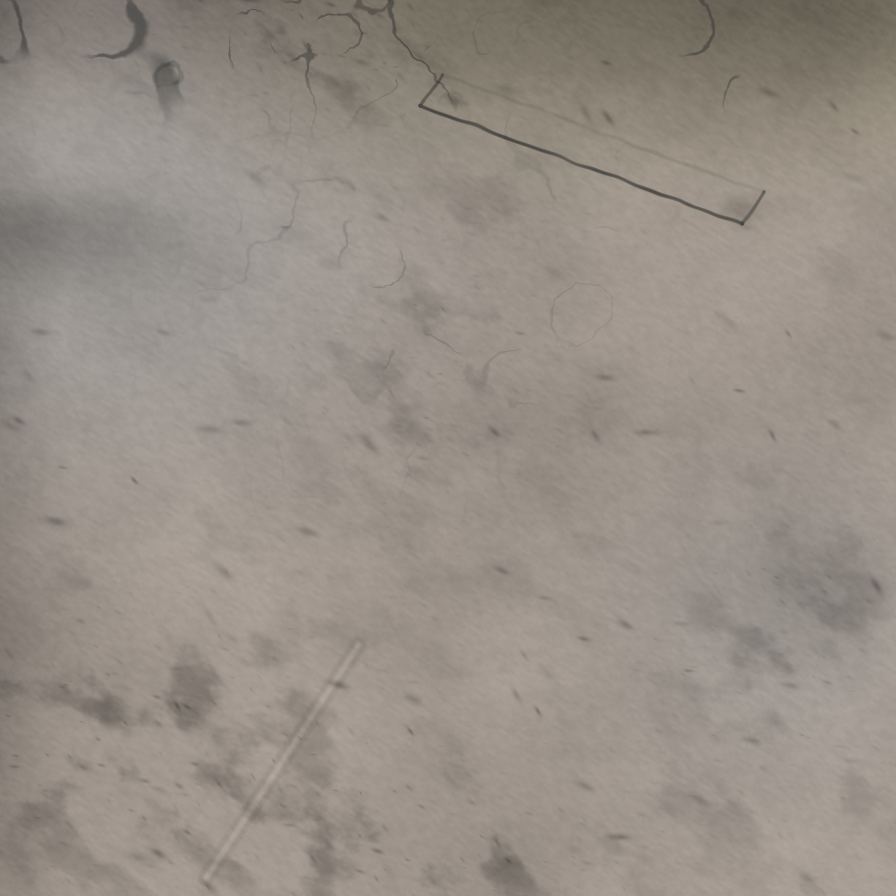
Write a WebGL 2 fragment shader that draws this texture.

```glsl
#version 300 es
precision highp float;
// Worn concrete floor: soft layered noise stains over a warm grey base,
// slanted grain, scattered specks, noise-ridge cracks towards the far edge,
// and a narrow repair strip outlined with distance functions.
uniform vec2 u_resolution;
out vec4 fragColor;

const vec3 CONCRETE = vec3(0.628, 0.588, 0.552);
const vec3 COOL_TINT = vec3(0.955, 0.995, 1.035);
const vec3 OLIVE_TINT = vec3(0.99, 1.0, 0.93);
const vec3 CRACK_COLOR = vec3(0.25, 0.25, 0.24);
const float GRAIN_ANGLE = -0.55;
const float GRAIN_AMOUNT = 0.05;
const float STAIN_AMOUNT = 0.22;
const float MOTTLE_AMOUNT = 0.24;
const float SPECK_AMOUNT = 0.30;

float hash(vec2 p) {
  vec3 q = fract(vec3(p.xyx) * 0.1031);
  q += dot(q, q.yzx + 33.33);
  return fract((q.x + q.y) * q.z);
}

float noise(vec2 p) {
  vec2 i = floor(p), f = fract(p);
  f = f * f * (3.0 - 2.0 * f);
  return mix(mix(hash(i), hash(i + vec2(1, 0)), f.x),
             mix(hash(i + vec2(0, 1)), hash(i + vec2(1, 1)), f.x), f.y);
}

float fbm(vec2 p) {
  float sum = 0.0, amp = 0.5;
  for (int k = 0; k < 5; k++) {
    sum += amp * noise(p);
    p = mat2(1.6, 1.2, -1.2, 1.6) * p + 17.3;
    amp *= 0.5;
  }
  return sum / 0.97;
}

// Soft round mask, 1 at the centre
float blob(vec2 p, vec2 center, vec2 radius) {
  vec2 d = (p - center) / radius;
  return exp(-dot(d, d));
}

float segment(vec2 p, vec2 a, vec2 b) {
  vec2 d = b - a;
  return length(p - a - d * clamp(dot(p - a, d) / dot(d, d), 0.0, 1.0));
}

float stroke(float dist, float width) {
  return 1.0 - smoothstep(width * 0.3, width * 1.3, dist);
}

// Short dark flecks, one in some of the cells, stretched along x
float specks(vec2 p, float cells, float density) {
  vec2 q = p * cells, id = floor(q);
  float sum = 0.0;
  for (int y = -1; y <= 1; y++)
    for (int x = -1; x <= 1; x++) {
      vec2 c = id + vec2(x, y);
      vec2 d = q - c - vec2(hash(c + 3.1), hash(c + 7.7));
      float size = mix(0.06, 0.18, hash(c + 11.3));
      d.y += d.x * (hash(c + 5.9) - 0.5);
      float on = step(hash(c + 19.7), density) * hash(c + 23.1);
      sum += on * exp(-dot(d * vec2(0.5, 1.3), d * vec2(0.5, 1.3)) / (size * size));
    }
  return min(sum, 1.0);
}

// Thin broken line where warped noise crosses its middle value
float crack(vec2 p, float scale, float width) {
  vec2 q = p * scale;
  q += 0.5 * vec2(fbm(q * 1.7), fbm(q * 1.7 + 31.0));
  float ridge = abs(noise(q) - 0.5) / scale;
  return stroke(ridge, width) * smoothstep(0.38, 0.62, noise(q * 1.9 + 9.0));
}

void main() {
  vec2 p = gl_FragCoord.xy / u_resolution;
  float c = cos(GRAIN_ANGLE), s = sin(GRAIN_ANGLE);
  vec2 g = mat2(c, -s, s, c) * p;
  float far = smoothstep(0.80, 1.03, p.y);

  // Broad light and stains
  float shade = STAIN_AMOUNT * (fbm(p * vec2(3.6, 4.2) + 4.0) - 0.5);
  shade += 0.07 * (fbm(p * 13.0 + 50.0) - 0.5);
  shade -= far * (0.20 + 0.14 * p.x);
  shade -= 0.15 * (1.0 - smoothstep(-0.02, 0.09, p.x));
  shade -= 0.17 * blob(p, vec2(0.04, 0.74), vec2(0.13, 0.05));
  shade += 0.07 * blob(p, vec2(0.07, 0.86), vec2(0.12, 0.08));
  shade += 0.05 * blob(p, vec2(0.85, 0.08), vec2(0.25, 0.3));
  shade -= 0.11 * blob(p, vec2(0.92, 0.34), vec2(0.09, 0.08));

  // Clustered dirt
  float dirt = blob(p, vec2(0.15, 0.18), vec2(0.22, 0.14))
             + blob(p, vec2(0.48, 0.05), vec2(0.20, 0.08))
             + 0.6 * blob(p, vec2(0.88, 0.24), vec2(0.12, 0.18))
             + 0.5 * blob(p, vec2(0.48, 0.60), vec2(0.16, 0.18))
             + 0.9 * blob(p, vec2(0.33, 0.96), vec2(0.14, 0.08));
  float mottle = smoothstep(0.48, 0.78, fbm(g * vec2(17.0, 25.0)));
  shade -= MOTTLE_AMOUNT * mottle * (0.12 + dirt);

  // Slanted grain and flecks
  shade += GRAIN_AMOUNT * (noise(g * vec2(110.0, 260.0)) - 0.5);
  shade += 0.5 * GRAIN_AMOUNT * (noise(p * 330.0) - 0.5);
  shade -= SPECK_AMOUNT * specks(g, 26.0, 0.20) * (0.4 + 0.6 * noise(p * 5.0));
  shade -= 0.6 * SPECK_AMOUNT * specks(g + 3.7, 62.0, 0.30) * (0.2 + min(dirt, 1.0));

  // Faint scored joint
  float joint = segment(p, vec2(0.23, 0.02), vec2(0.40, 0.28));
  shade += 0.05 * stroke(joint, 0.004) - 0.05 * stroke(abs(joint - 0.006), 0.004);

  vec3 color = CONCRETE * (1.0 + shade);
  float cool = blob(p, vec2(0.12, 0.72), vec2(0.32, 0.25)) + 0.6 * blob(p, vec2(0.88, 0.3), vec2(0.2));
  color *= mix(vec3(1.0), COOL_TINT, min(cool, 1.0));
  color *= mix(vec3(1.0), OLIVE_TINT, smoothstep(0.7, 1.0, p.y) * smoothstep(0.1, 0.6, p.x));

  // Cracks, strongest at the far edge
  float lines = 0.65 * crack(p, 9.0, 0.0016) * smoothstep(0.83, 0.95, p.y);
  lines += 0.55 * crack(p + 2.3, 22.0, 0.0013) * min(blob(p, vec2(0.33, 0.97), vec2(0.17, 0.08)) * 1.3, 1.0);
  lines += 0.20 * crack(p + 5.1, 17.0, 0.0014) * blob(p, vec2(0.47, 0.70), vec2(0.24, 0.22));

  // Repair strip: long lower edge and two short ends
  vec2 a = vec2(0.470, 0.882), b = vec2(0.828, 0.750), rise = vec2(0.024, 0.035);
  vec2 w = p + 0.003 * (vec2(noise(p * 45.0), noise(p * 45.0 + 8.0)) - 0.5);
  float worn = 0.55 + 0.45 * noise(p * 30.0);
  lines += 0.95 * worn * stroke(segment(w, a, b), 0.0023);
  lines += 0.75 * worn * stroke(min(segment(w, a, a + rise), segment(w, b, b + rise)), 0.0022);
  lines += 0.16 * worn * stroke(segment(w, a + rise, b + rise), 0.0025);
  color *= 1.0 - 0.14 * blob(p, b + vec2(0.0, 0.016), vec2(0.022, 0.014));
  fragColor = vec4(mix(color, CRACK_COLOR, clamp(lines, 0.0, 0.9)), 1.0);
}
```
